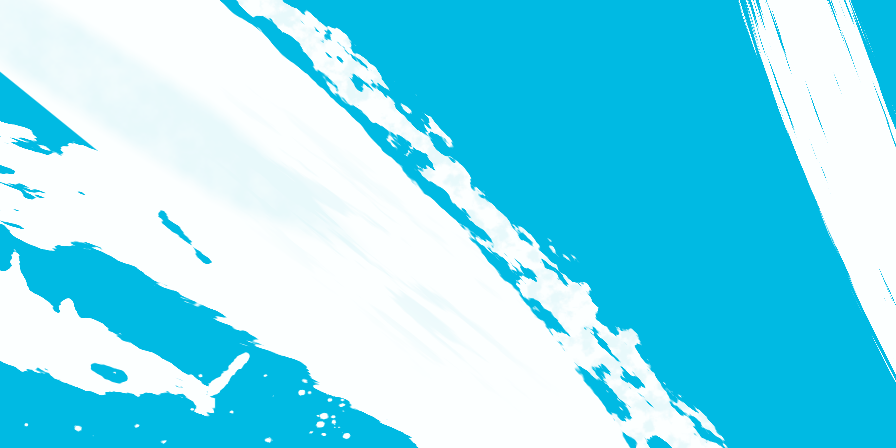
Give the GLSL for this background, as a Shadertoy shader.

```glsl
// Dry white brush strokes sweeping diagonally across a flat cyan ground.

const vec3 CYAN  = vec3(0.00, 0.73, 0.89);
const vec3 WHITE = vec3(0.99, 1.00, 1.00);
const vec3 WASH  = vec3(0.91, 0.975, 0.985);

float hash(vec2 p) {
    return fract(sin(dot(p, vec2(127.1, 311.7))) * 43758.5453);
}

float noise(vec2 p) {
    vec2 i = floor(p), f = fract(p);
    f = f * f * (3.0 - 2.0 * f);
    return mix(mix(hash(i), hash(i + vec2(1, 0)), f.x),
               mix(hash(i + vec2(0, 1)), hash(i + vec2(1, 1)), f.x), f.y);
}

float fbm(vec2 p) {
    float sum = 0.0, amp = 0.533;
    for (int i = 0; i < 4; i++) {
        sum += amp * noise(p);
        p = p * 2.03 + 17.3;
        amp *= 0.5;
    }
    return sum;
}

// Signed bristle texture, stretched along a direction.
float bristle(vec2 p, vec2 dir, vec2 freq) {
    dir = normalize(dir);
    return fbm(vec2(dot(p, dir), dot(p, vec2(-dir.y, dir.x))) * freq) - 0.5;
}

float capsule(vec2 p, vec2 a, vec2 b, float radius) {
    vec2 ab = b - a;
    float h = clamp(dot(p - a, ab) / dot(ab, ab), 0.0, 1.0);
    return radius - length(p - a - ab * h);
}

float cover(float d, float blur) {
    return smoothstep(-blur, blur, d);
}

// Broad diagonal stroke with its left wedge and slit; positive inside.
float broadStroke(vec2 p, float rough) {
    float right = 0.49 + 0.92 * p.y + 0.28 * p.y * (1.0 - p.y);
    float low = 0.555 + 0.61 * max(p.x - 0.225, 0.0) - 0.06 * smoothstep(0.07, 0.0, p.x);
    float fray = bristle(p, vec2(1.0, 0.35), vec2(9.0, 42.0));
    float d = min((right - p.x) * 0.7 + 0.025 * rough, (low - p.y) * 0.85 + 0.075 * fray);

    float wedge = min((p.y - 0.16 - 0.81 * p.x) * 0.78, 0.275 + 0.25 * p.x - p.y + 0.11 * fray);
    float gaps = fray - 0.10 - 1.1 * max(p.x - 0.02, 0.0) - 2.5 * max(abs(p.y - 0.38) - 0.09, 0.0);
    float slit = capsule(p, vec2(0.36, 0.48), vec2(0.46, 0.58), 0.005) + 0.035 * fray;
    return min(d, -max(max(wedge, gaps * 0.12), slit));
}

// Broken outer rim running beside the broad stroke.
float dryRim(vec2 p, float rough) {
    float bow = p.y * (1.0 - p.y);
    float inner = 0.49 + 0.92 * p.y + 0.28 * bow;
    float outer = 0.65 + 0.96 * p.y + 0.13 * bow;
    float gap = mix(0.038, 0.012, smoothstep(0.25, 0.75, p.y));
    float d = min((p.x - inner - gap) * 0.7 + 0.08 * rough,
                  (outer - p.x) * 0.7 + 0.10 * rough);
    float across = (p.x - inner) / (outer - inner);
    float holes = 0.17 - 0.07 * smoothstep(0.75, 0.2, across)
                + bristle(p + 3.7, vec2(0.72, 0.70), vec2(13.0, 48.0));
    return min(d, holes * 0.12);
}

// Ragged lobe at the lower left, with its flicked tail.
float lowerLobe(vec2 p) {
    float fray = bristle(p + 5.1, vec2(1.0, 0.45), vec2(13.0, 34.0));
    float top = 0.60 + 0.58 * p.x - 0.06 * smoothstep(0.035, 0.0, abs(p.x - 0.035))
              - 0.05 * smoothstep(0.03, 0.0, abs(p.x - 0.155));
    float d = min((p.y - top) * 0.86, 0.825 + 0.18 * p.x - p.y) + 0.075 * fray;
    d = min(d, 0.48 - p.x);
    float notch = capsule(p, vec2(0.21, 0.82), vec2(0.27, 0.845), 0.009) + 0.03 * fray;
    float tail = capsule(p, vec2(0.455, 0.895), vec2(0.55, 0.795), 0.010) + 0.035 * fray;
    return max(min(d, -notch), tail);
}

// Steep stroke at the right, streaked towards both edges.
float steepStroke(vec2 p) {
    float left = 1.655 + 0.30 * p.y + 0.13 * p.y * p.y;
    float right = 1.89 + 0.38 * p.y;
    float v = (p.x - left) / (right - left);
    float streak = fbm(vec2(v * 38.0, p.y * 3.5)) - 0.5;
    float edge = min(p.x - left, right - p.x) * 0.92 + 0.06 * streak;
    float rim = smoothstep(0.45, 0.0, min(v, 1.0 - v)) * smoothstep(0.65, 0.0, p.y);
    return min(edge, 0.09 * (streak + 0.32 - 0.20 * rim));
}

// Droplets gathered below the broad stroke and thinly along the bottom.
float spatter(vec2 p) {
    float d = -1.0;
    for (int i = 0; i < 44; i++) {
        float k = float(i);
        vec2 r = vec2(hash(vec2(k, 1.3)), hash(vec2(k, 7.9)));
        vec2 near = vec2(0.72, 0.91) + (r - 0.5) * vec2(0.10, 0.13);
        vec2 wide = vec2(0.05, 0.82) + r * vec2(0.75, 0.17);
        vec2 c = i < 28 ? near : wide;
        float radius = mix(0.002, 0.008, pow(hash(vec2(k, 4.1)), 2.0));
        d = max(d, radius - length((p - c) * vec2(0.8, 1.2)));
    }
    return d + 0.010 * (fbm(p * 70.0) - 0.5);
}

// Pale wash and faint streaks inside the broad stroke.
float washAmount(vec2 p) {
    float width = 0.10 * smoothstep(0.90, 0.45, p.x);
    float band = smoothstep(-0.025, 0.03, width - abs(p.y - 0.04 - 0.63 * p.x))
               * smoothstep(0.88, 0.65, p.x);
    float grain = fbm(p * 24.0);
    float streak = bristle(p, vec2(0.78, 0.62), vec2(5.0, 46.0));
    float zone = smoothstep(0.23, 0.05, abs(p.y - 0.78 * p.x + 0.10)) * smoothstep(0.4, 0.75, p.x);
    float lines = smoothstep(0.06, 0.20, streak) * zone * smoothstep(1.3, 0.95, p.x);
    return clamp(band * (0.45 + 0.75 * grain) + 0.75 * lines, 0.0, 1.0);
}

void mainImage(out vec4 fragColor, in vec2 fragCoord) {
    // Height units, measured downwards from the top left.
    vec2 p = vec2(fragCoord.x, iResolution.y - fragCoord.y) / iResolution.y;
    float blur = 0.8 / iResolution.y;
    float rough = bristle(p, vec2(0.72, 0.70), vec2(15.0, 40.0));

    float body = cover(broadStroke(p, rough), blur);
    float rim = cover(dryRim(p, rough), blur * 1.5);
    float extra = max(max(lowerLobe(p), steepStroke(p)), spatter(p));
    float paint = max(max(body, rim), cover(extra, blur));

    // Tint the dense paint, then let the rim show a thin chalky grain.
    float chalk = rim * (1.0 - body) * smoothstep(0.4, 0.7, fbm(p * 42.0));
    vec3 ink = mix(WHITE, WASH, max(body * washAmount(p), chalk));
    fragColor = vec4(mix(CYAN, ink, paint), 1.0);
}
```
